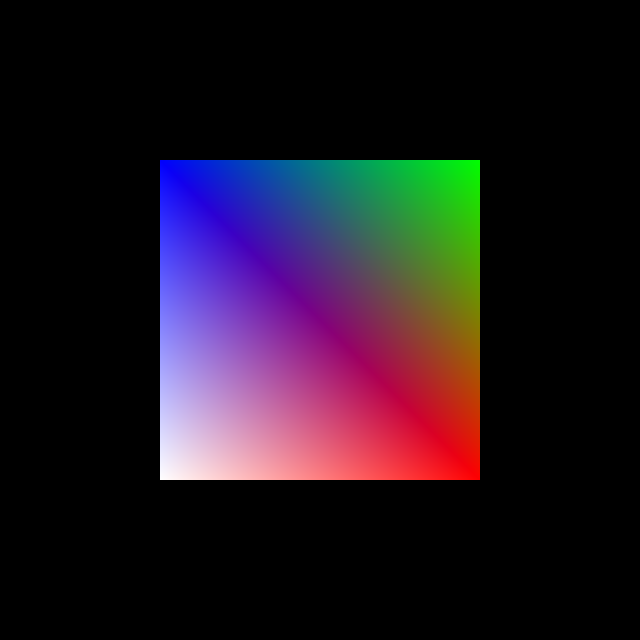
This background is drawn by a Shadertoy shader. Its source:

```glsl
#define SQUARE_CENTER vec2(0.5)
#define SQUARE_HALF 0.25
#define BACKGROUND vec3(0.0)
#define BOTTOM_LEFT vec3(1.0, 1.0, 1.0)
#define BOTTOM_RIGHT vec3(1.0, 0.0, 0.0)
#define TOP_LEFT vec3(0.0, 0.0, 1.0)
#define TOP_RIGHT vec3(0.0, 1.0, 0.0)

// Signed distance to an axis-aligned square
float squareDistance(vec2 p, float halfSize) {
    vec2 d = abs(p) - halfSize;
    return length(max(d, 0.0)) + min(max(d.x, d.y), 0.0);
}

// Barycentric blend over two triangles sharing the falling diagonal
vec3 cornerBlend(vec2 q) {
    float side = q.x + q.y - 1.0;
    return BOTTOM_LEFT * max(-side, 0.0)
         + TOP_RIGHT * max(side, 0.0)
         + BOTTOM_RIGHT * min(q.x, 1.0 - q.y)
         + TOP_LEFT * min(q.y, 1.0 - q.x);
}

void mainImage(out vec4 fragColor, in vec2 fragCoord) {
    // Canvas units, centred on the square
    float canvasSize = min(iResolution.x, iResolution.y);
    vec2 uv = (fragCoord - 0.5 * iResolution.xy) / canvasSize + 0.5;
    vec2 p = uv - SQUARE_CENTER;

    // Square-local coordinates from 0 to 1
    vec2 q = clamp(p / (2.0 * SQUARE_HALF) + 0.5, 0.0, 1.0);

    // Edge smoothed over one pixel
    float coverage = clamp(0.5 - squareDistance(p, SQUARE_HALF) * canvasSize, 0.0, 1.0);
    fragColor = vec4(mix(BACKGROUND, cornerBlend(q), coverage), 1.0);
}
```
